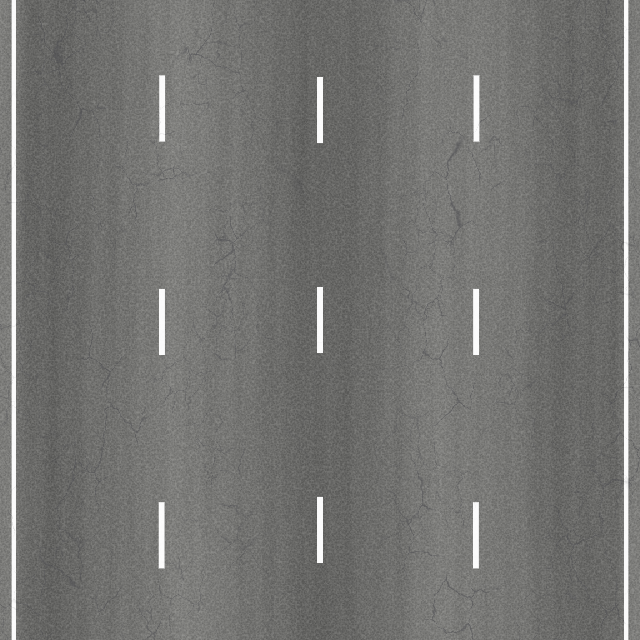
Reproduce this texture procedurally as a Shadertoy shader.

```glsl
vec2 hash2(vec2 p) {
    vec3 q = fract(vec3(p.xyx) * vec3(0.1031, 0.1030, 0.0973));
    q += dot(q, q.yzx + 33.33);
    return fract((q.xx + q.yz) * q.zy);
}

// Distances to the nearest and second nearest cell points
vec2 cellular(vec2 p) {
    vec2 cell = floor(p), f = fract(p), nearest = vec2(8.0);
    for (int j = -1; j <= 1; j++) {
        for (int i = -1; i <= 1; i++) {
            vec2 offset = vec2(i, j);
            float d = length(offset + hash2(cell + offset + 50.0) - f);
            nearest = d < nearest.x ? vec2(d, nearest.x) : vec2(nearest.x, min(nearest.y, d));
        }
    }
    return nearest;
}

// Layered sines, each octave bending the next
float waves(vec2 p) {
    float sum = 0.0, amplitude = 0.5;
    for (int i = 0; i < 5; i++) {
        sum += amplitude * sin(p.x + 1.3 * sin(p.y + float(i) * 2.1));
        p = mat2(1.7, 0.5, -0.5, 1.7) * p + 3.7;
        amplitude *= 0.62;
    }
    return sum;
}

// Coverage of an upright box
float box(vec2 p, vec2 halfSize, float px) {
    vec2 d = abs(p) - halfSize;
    return 1.0 - smoothstep(-0.5 * px, 0.5 * px, max(d.x, d.y));
}

// Thin broken cracks along the borders of tall cells
float cracks(vec2 uv, float scale, float width) {
    vec2 bent = uv + 0.008 * vec2(waves(uv * 38.0), waves(uv.yx * 43.0 + 5.0));
    bent += 0.0022 * vec2(waves(uv * 170.0), waves(uv.yx * 190.0));
    vec2 d = cellular(bent * vec2(1.7, 1.0) * scale);
    float broken = smoothstep(0.0, 0.5, waves(uv * vec2(23.0, 17.0) + scale));
    return broken * (1.0 - smoothstep(0.0, width, d.y - d.x));
}

void mainImage(out vec4 fragColor, in vec2 fragCoord) {
    vec2 uv = fragCoord / iResolution.xy;
    float px = 1.0 / iResolution.y;
    float side = abs(uv.x - 0.5);

    // Broad worn lanes, with pale shoulders outside the edge lines
    float tone = 0.446 - 0.042 * cos(6.2832 * side / 0.43);
    tone += 0.065 * smoothstep(0.455, 0.49, side);
    tone -= 0.012 * exp(-pow((uv.x - 0.535) / 0.035, 2.0));

    // Long vertical tyre streaks and soft stains
    tone += 0.013 * waves(vec2(uv.x * 48.0, uv.y * 2.2));
    tone += 0.011 * waves(vec2(uv.x * 150.0 + 4.0, uv.y * 5.0));
    tone += 0.007 * waves(uv * vec2(13.0, 8.0) + 2.0);

    // Asphalt grain over a faint woven pattern
    float grain = cellular(uv * 270.0).x - 0.45;
    float speck = hash2(floor(uv * 512.0)).x - 0.5;
    tone += 0.09 * grain + 0.055 * speck;
    tone += 0.006 * sin(uv.x * 345.0) * sin(uv.y * 345.0);

    // Cracks, fainter along the dark centre
    float crack = max(cracks(uv, 11.0, 0.035), 0.7 * cracks(uv + 3.0, 19.0, 0.05));
    crack *= mix(0.35, 1.0, smoothstep(0.06, 0.16, side));
    vec3 color = tone * vec3(1.005, 1.005, 0.985);
    color = mix(color, vec3(0.29, 0.29, 0.31), 0.5 * crack);

    // Solid edge lines
    float paint = box(vec2(side - 0.4785, 0.0), vec2(0.0034, 2.0), px);

    // Three columns of three dashes, the outer ones slightly shifted
    for (int i = -1; i <= 1; i++) {
        for (int j = -1; j <= 1; j++) {
            float column = float(i), row = float(j);
            float outer = abs(column);
            vec2 center = vec2(0.4985 + 0.2455 * column, 0.5 + 0.328 * row);
            center += vec2(0.0015 * (1.0 - outer), outer * (0.0055 * row * row - 0.003));
            center += outer * vec2(0.0005 * row, 0.0055 * (row - row * row));
            paint = max(paint, box(uv - center, vec2(0.0046, 0.0517), px));
        }
    }

    // Paint lightly worn by grain and cracks
    vec3 white = vec3(0.99) - 0.1 * crack - 0.02 * abs(speck);
    fragColor = vec4(mix(color, white, paint), 1.0);
}
```
